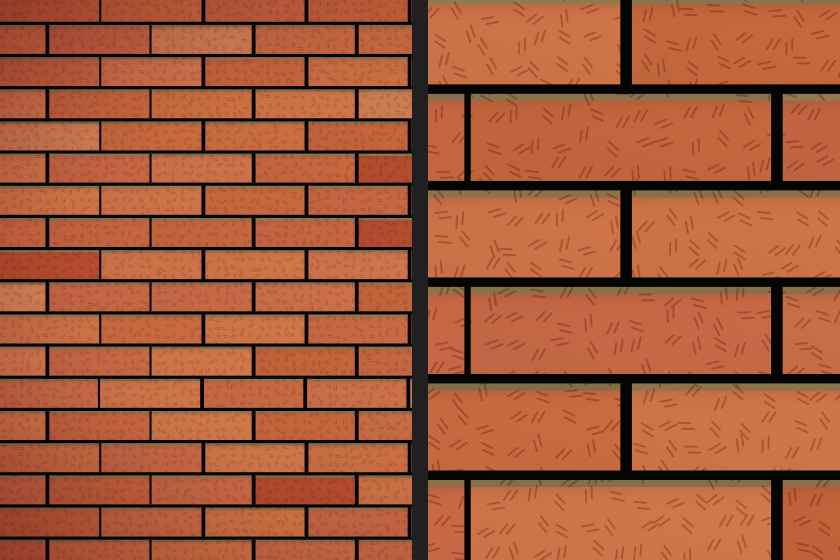
Left, the full canvas; right, a detail of the centre.
A WebGL 2 fragment shader for this texture:

```glsl
#version 300 es
precision highp float;
// Running-bond brick wall: staggered clay bricks with olive top edges in black mortar.
// One unit is one course; each brick hashes its own tone, paired scratches come from
// a jittered grid, and a lopsided vignette darkens the left corners.

uniform vec2 u_resolution;
out vec4 outColor;

float hash(vec2 p) {
    vec3 q = fract(vec3(p.xyx) * 0.1031);
    q += dot(q, q.yzx + 33.33);
    return fract((q.x + q.y) * q.z);
}

float segmentDistance(vec2 p, float halfLength) {
    p.x -= clamp(p.x, -halfLength, halfLength);
    return length(p);
}

// Coverage of a shape whose signed distance is negative inside
float cover(float d, float pixel) {
    return clamp(0.5 - d / pixel, 0.0, 1.0);
}

// Pairs of short parallel strokes at random angles
float scratches(vec2 p, float pixel) {
    vec2 grid = p / 0.265;
    vec2 cell = floor(grid);
    float ink = 0.0;
    for (int j = -1; j <= 1; j++) {
        for (int i = -1; i <= 1; i++) {
            vec2 id = cell + vec2(i, j);
            vec2 jitter = vec2(hash(id + 11.3), hash(id + 47.9));
            vec2 d = (grid - id - 0.2 - 0.6 * jitter) * 0.265;
            float angle = 6.2832 * hash(id + 83.1);
            float c = cos(angle), s = sin(angle);
            d = vec2(c * d.x + s * d.y, c * d.y - s * d.x);
            d.x -= 0.02 * sign(d.y);
            d.y = abs(d.y) - 0.03;
            ink = max(ink, cover(segmentDistance(d, 0.06) - 0.01, pixel));
        }
    }
    return ink;
}

// Mostly orange clay, with a few deep red and a few pale tan bricks
vec3 brickTone(vec2 id) {
    float kind = hash(id + 5.7);
    vec3 tone = mix(vec3(0.76, 0.39, 0.245), vec3(0.81, 0.465, 0.29), hash(id + 21.4));
    tone.b += 0.035 * (hash(id + 64.2) - 0.4);
    tone = mix(tone, vec3(0.71, 0.30, 0.18), step(kind, 0.07));
    return mix(tone, vec3(0.81, 0.50, 0.33), step(0.92, kind));
}

void main() {
    vec2 uv = gl_FragCoord.xy / u_resolution;
    float courses = 17.405;
    float pixel = courses / u_resolution.y;
    vec2 p = vec2(gl_FragCoord.x, u_resolution.y - gl_FragCoord.y) * pixel;
    p.y += 0.275;

    // Staggered layout; one course sits slightly to the left
    float row = floor(p.y);
    float odd = mod(row, 2.0);
    float brickWidth = 3.205;
    float x = p.x + mix(0.089, 1.732, odd) + (row == 12.0 ? 0.04 : 0.0);
    float column = floor(x / brickWidth);
    vec2 local = vec2(x - column * brickWidth, p.y - row);
    vec2 id = vec2(column, row);

    // Clay with a slight diagonal gradient and shade under the top edge
    vec3 color = brickTone(id);
    color *= 1.0 + 0.03 * (local.x / brickWidth - local.y);
    color *= 1.0 - 0.1 * exp(-12.0 * max(local.y - 0.11, 0.0));

    // Olive top edge, then scratches over both
    vec3 olive = vec3(0.56, 0.46, 0.31) * mix(0.92, 1.03, hash(id + 32.6));
    color = mix(color, olive, cover(local.y - 0.122, pixel));
    color *= mix(vec3(1.0), vec3(0.84, 0.72, 0.66), scratches(p, pixel));

    // Vignette, strongest on the left
    float edge = length((uv - vec2(0.75, 0.5)) * vec2(0.55, 1.0));
    float shade = smoothstep(0.25, 0.75, edge) * mix(1.0, 0.45, uv.x);
    color *= mix(vec3(1.0), vec3(0.74, 0.55, 0.62), shade);

    // Mortar: even beds, and one narrow upright joint per course
    float joint = floor(x / brickWidth + 0.5);
    float jointHalf = joint == 1.0 + odd ? 0.033 : 0.06;
    float upright = abs(x - joint * brickWidth) - jointHalf;
    float bed = min(local.y, 1.0 - local.y) - 0.049;
    color = mix(color, vec3(0.02, 0.02, 0.01), cover(min(upright, bed), pixel));

    outColor = vec4(color, 1.0);
}
```
